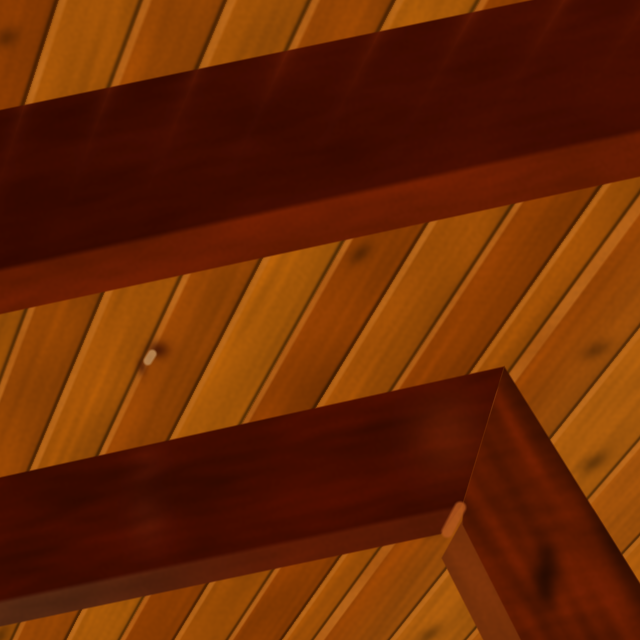
Write a three.js fragment shader that draws this texture.

```glsl
// Slanted amber ceiling boards crossed by dark stained timber beams.
varying vec2 vUv;

vec2 hash2(vec2 p) {
  p = vec2(dot(p, vec2(127.1, 311.7)), dot(p, vec2(269.5, 183.3)));
  return fract(sin(p) * 43758.55);
}

float gradientNoise(vec2 p) {
  vec2 i = floor(p), f = fract(p), u = f * f * (3.0 - 2.0 * f);
  vec2 o = vec2(0.0, 1.0);
  float a = dot(hash2(i) * 2.0 - 1.0, f);
  float b = dot(hash2(i + o.yx) * 2.0 - 1.0, f - o.yx);
  float c = dot(hash2(i + o) * 2.0 - 1.0, f - o);
  float d = dot(hash2(i + 1.0) * 2.0 - 1.0, f - 1.0);
  return mix(mix(a, b, u.x), mix(c, d, u.x), u.y);
}

float edge(float d) { return smoothstep(-0.002, 0.002, d); }

// Signed distance above the line y = height + slope * x
float above(vec2 p, float height, float slope) {
  return (p.y - height - slope * p.x) / sqrt(1.0 + slope * slope);
}

float blob(vec2 p, vec2 center, vec2 size) {
  vec2 d = (p - center) / size;
  return exp(-dot(d, d));
}

float segment(vec2 p, vec2 a, vec2 b) {
  vec2 ab = b - a;
  return length(p - a - ab * clamp(dot(p - a, ab) / dot(ab, ab), 0.0, 1.0));
}

// Position across the boards, fanning out in perspective
float boardAxis(vec2 p) {
  float d = p.y - 0.427;
  return (p.x - 0.368 * d) / (1.0 + 0.454 * d);
}

// Board index, place within the board, signed distance to nearest seam
vec3 boardCell(float q) {
  float width = q < 0.742 ? 0.1045 : (q < 0.803 ? 0.061 : 0.148);
  float k = q < 0.742 ? (q - 0.1146) / width
          : (q < 0.803 ? 6.0 : 7.0) + (q - (q < 0.803 ? 0.742 : 0.803)) / width;
  float f = fract(k);
  return vec3(floor(k), f, (f < 0.5 ? f : f - 1.0) * width);
}

vec3 ceilingBoards(vec2 p, float q, vec3 cell) {
  float id = cell.x;
  float tone = 0.85 - 0.7 * mod(id, 2.0) + 0.5 * (hash2(vec2(id, 4.0)).x - 0.5);
  vec3 col = mix(vec3(0.53, 0.225, 0.008), vec3(0.64, 0.335, 0.03), clamp(tone, 0.0, 1.0));
  col = mix(col, vec3(0.70, 0.39, 0.07), 0.45 * smoothstep(0.8, 0.97, q));

  // Long grain, soft stains and a gentle roll across each board
  float grain = gradientNoise(vec2(q * 75.0, p.y * 5.0 + id * 7.0));
  float stain = gradientNoise(vec2(q * 16.0, p.y * 9.0 + id * 3.0));
  col *= 1.05 - 0.13 * cell.y + 0.14 * grain + 0.16 * stain;

  // Scattered knots
  for (int i = 0; i < 2; i++) {
    vec2 h = hash2(vec2(id, float(i) + 11.0));
    vec2 d = (vec2(cell.y, p.y) - vec2(0.25 + 0.5 * h.x, h.y)) / vec2(0.13, 0.016);
    col *= 1.0 - 0.32 * exp(-dot(d, d));
  }

  // Pale bevel beside a dark groove
  float wide = id == 7.0 ? 0.021 : 0.010 + 0.003 * hash2(vec2(id, 2.0)).y;
  float bevel = edge(cell.z) * (1.0 - smoothstep(wide - 0.004, wide + 0.002, cell.z));
  col = mix(col, vec3(0.74, 0.42, 0.12), bevel * (0.65 + 0.5 * gradientNoise(vec2(id, p.y * 12.0))));
  float groove = (cell.z + 0.003) / 0.0035;
  return col * (1.0 - 0.42 * exp(-groove * groove));
}

void main() {
  vec2 p = vUv;
  float q = boardAxis(p);
  vec3 cell = boardCell(q);
  vec3 col = ceilingBoards(p, q, cell);

  // Open knot with a pale chip
  col = mix(col, vec3(0.24, 0.07, 0.01), 0.8 * blob(p, vec2(0.247, 0.453), vec2(0.017, 0.013)));
  col = mix(col, vec3(0.28, 0.09, 0.01), 0.7 * blob(p, vec2(0.222, 0.427), vec2(0.008, 0.014)));
  col = mix(col, vec3(0.70, 0.50, 0.30), 1.0 - smoothstep(0.004, 0.009, segment(p, vec2(0.231, 0.436), vec2(0.238, 0.447))));

  float along = p.y - 0.21 * p.x;
  float mottle = gradientNoise(vec2(p.x * 5.0, along * 13.0)) + 0.5 * gradientNoise(vec2(p.x * 14.0, along * 60.0));

  // Upper beam: dark face with faint seam reflections, redder underside
  float top = above(p, 0.828, 0.207);
  vec3 face = mix(vec3(0.195, 0.028, 0.0), vec3(0.275, 0.052, 0.003), clamp(0.25 + 0.6 * p.x + 0.7 * mottle, 0.0, 1.0));
  face += vec3(0.10, 0.045, 0.01) * exp(-abs(cell.z) / 0.010) * exp(top / 0.06);
  vec3 under = vec3(0.39, 0.105, 0.006) * (1.0 + 0.25 * mottle);
  vec3 beam = mix(under, face, smoothstep(-0.006, 0.006, above(p, 0.578, 0.217)));
  col = mix(col, beam, edge(-top) * edge(above(p, 0.509, 0.215)));

  // Lower beam, ending at the miter
  float miter = p.x - 0.723 - (p.y - 0.212) * (p.y > 0.212 ? 0.302 : 0.715);
  face = vec3(0.25, 0.043, 0.001) * (1.0 + 0.4 * mottle);
  face += vec3(0.13, 0.06, 0.01) * blob(p, vec2(0.70, 0.32), vec2(0.06, 0.07));
  face += vec3(0.07, 0.05, 0.02) * blob(p, vec2(0.23, 0.22), vec2(0.03, 0.07)) * (0.6 + mottle);
  under = mix(vec3(0.34, 0.16, 0.07), vec3(0.35, 0.10, 0.015), smoothstep(0.0, 0.5, p.x)) * (1.0 + 0.25 * mottle);
  beam = mix(under, face, smoothstep(-0.005, 0.005, above(p, 0.060, 0.207)));
  col = mix(col, beam, edge(-above(p, 0.254, 0.220)) * edge(above(p, 0.021, 0.210)) * edge(-miter));

  // Descending beam: underside, then knotted face
  float outer = above(p, 1.688, -1.6);
  float lower = p.x - 0.69 - 0.508 * max(0.128 - p.y, 0.0) - 0.55 * max(p.y - 0.128, 0.0);
  float inner = p.x - 0.723 - 0.302 * max(p.y - 0.212, 0.0) - 0.505 * max(0.18 - p.y, 0.0);
  float streak = gradientNoise(vec2((p.x + 0.55 * p.y) * 35.0, p.y * 6.0));
  col = mix(col, vec3(0.44, 0.18, 0.035) * (1.0 + 0.3 * streak), edge(lower) * edge(0.205 - p.y) * edge(-outer));
  face = vec3(0.35, 0.095, 0.005) * (1.0 + 0.5 * streak + 0.3 * mottle);
  face *= 1.0 - 0.6 * blob(p, vec2(0.853, 0.10), vec2(0.02, 0.055));
  face *= 0.65 + 0.35 * smoothstep(0.0, 0.04, -outer);
  col = mix(col, face, edge(inner) * edge(-outer));

  // Bright sliver in the inner corner
  float sliver = segment(p, vec2(0.719, 0.207), vec2(0.699, 0.169));
  col = mix(col, vec3(0.68, 0.33, 0.11), 0.85 * (1.0 - smoothstep(0.006, 0.012, sliver)));

  gl_FragColor = vec4(col * (1.0 + 0.05 * gradientNoise(p * 130.0)), 1.0);
}
```
